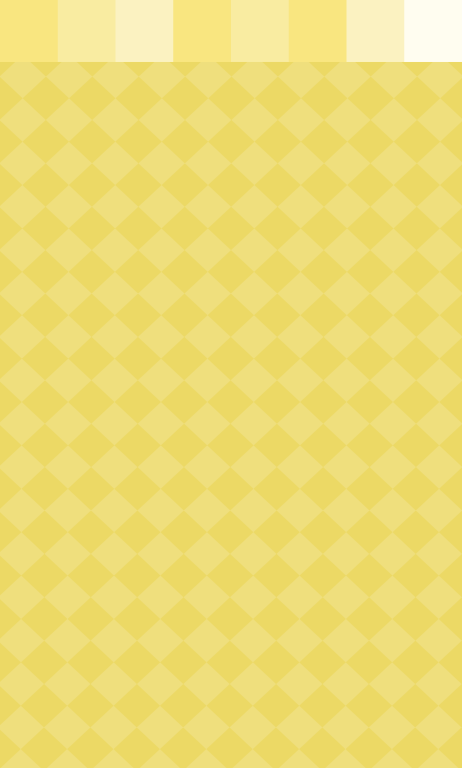
Write a Shadertoy shader that draws this pattern.

```glsl
// Pale yellow diamond checker under a strip of eight flat swatches.

const vec3 GOLD = vec3(0.976, 0.902, 0.502);
const vec3 STRAW = vec3(0.975, 0.925, 0.630);
const vec3 CREAM = vec3(0.984, 0.950, 0.755);
const vec3 IVORY = vec3(1.0, 0.992, 0.940);

// Coverage of the light diamonds, one centred on each whole-number point.
float lightDiamonds(vec2 cell, vec2 cellsPerPixel) {
    vec2 fromCentre = abs(fract(cell + 0.5) - 0.5);
    float edge = 0.5 - fromCentre.x - fromCentre.y;
    float blur = 0.7 * length(cellsPerPixel);
    return smoothstep(-blur, blur, edge);
}

vec3 swatch(float index) {
    if (index > 6.5) return IVORY;
    if (index == 2.0 || index == 6.0) return CREAM;
    return index == 1.0 || index == 4.0 ? STRAW : GOLD;
}

// Eight equal swatches, blended over one pixel at their borders.
vec3 swatchStrip(float x, float pixel) {
    float position = x * 8.0;
    float border = clamp(floor(position + 0.5), 1.0, 7.0);
    float blend = clamp((position - border) / (8.0 * pixel) + 0.5, 0.0, 1.0);
    return mix(swatch(border - 1.0), swatch(border), blend);
}

void mainImage(out vec4 fragColor, in vec2 fragCoord) {
    vec2 uv = fragCoord / iResolution.xy;
    vec2 pixel = 1.0 / iResolution.xy;

    // Diamond grid with a very slight lean
    vec2 repeats = vec2(9.957, 17.7);
    vec2 offset = uv - vec2(0.4495, 0.6178);
    vec2 cell = offset * repeats;
    cell.x -= 0.05 * offset.y;
    float light = lightDiamonds(cell, repeats * pixel);
    vec3 color = mix(vec3(0.925, 0.851, 0.396), vec3(0.937, 0.873, 0.490), light);

    // Strip along the top
    float strip = clamp((uv.y - 0.9193) / pixel.y + 0.5, 0.0, 1.0);
    color = mix(color, swatchStrip(uv.x, pixel.x), strip);

    fragColor = vec4(color, 1.0);
}
```
